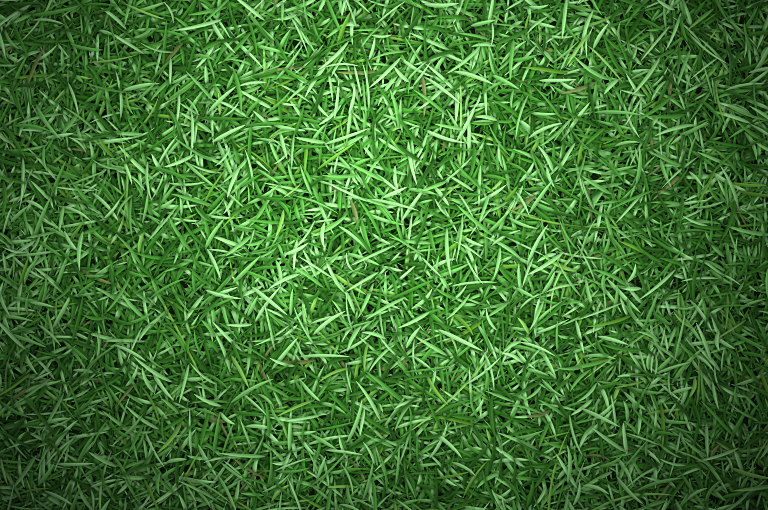
A Shadertoy shader for this texture:

```glsl
const vec3 SOIL = vec3(0.055, 0.09, 0.04);
const vec3 DEEP_GREEN = vec3(0.13, 0.31, 0.09);
const vec3 LEAF_GREEN = vec3(0.27, 0.58, 0.18);
const vec3 PALE_GREEN = vec3(0.61, 0.90, 0.55);
const vec3 LIME = vec3(0.46, 0.70, 0.20);
const vec3 STRAW = vec3(0.44, 0.42, 0.28);
const int BLADE_LAYERS = 26;
const float TAU = 6.28318;

vec4 hash4(vec3 seed) {
    vec4 p = fract(seed.xyzx * vec4(0.1031, 0.1030, 0.0973, 0.1099));
    p += dot(p, p.wzxy + 33.33);
    return fract((p.xxyz + p.yzzw) * p.zywx);
}

float valueNoise(vec2 p) {
    vec2 cell = floor(p), f = fract(p);
    f = f * f * (3.0 - 2.0 * f);
    float low = mix(hash4(vec3(cell, 90.0)).x, hash4(vec3(cell + vec2(1, 0), 90.0)).x, f.x);
    float high = mix(hash4(vec3(cell + vec2(0, 1), 90.0)).x, hash4(vec3(cell + 1.0, 90.0)).x, f.x);
    return mix(low, high, f.y);
}

mat2 rotation(float angle) {
    float c = cos(angle), s = sin(angle);
    return mat2(c, -s, s, c);
}

// Blade-local position: x runs from base (-1) to tip (1), y is the offset from the curved spine
vec2 bladeSpace(vec2 p, float angle, float halfLength, float bend) {
    vec2 q = rotation(angle) * p;
    float along = q.x / halfLength;
    return vec2(along, q.y - bend * (along * along - 0.4));
}

// Signed distance across a blade that narrows towards its tip
float bladeEdge(vec2 blade, float halfWidth) {
    float t = clamp(blade.x, -1.0, 1.0);
    return abs(blade.y) - halfWidth * (1.0 - t * t * abs(t)) * (1.0 - 0.3 * t);
}

vec3 bladeColor(float tone, float kind) {
    vec3 green = mix(DEEP_GREEN, LEAF_GREEN, smoothstep(0.05, 0.6, tone));
    green = mix(green, PALE_GREEN, smoothstep(0.45, 0.98, tone));
    green = mix(green, LIME, 0.6 * step(0.95, kind));
    return mix(green, STRAW, 0.7 * step(0.988, kind));
}

// Paints one blade and the soft shade around it
vec3 paintBlade(vec3 under, vec2 blade, float halfWidth, vec3 tint, float shade, float pixel) {
    float edge = bladeEdge(blade, halfWidth);
    float ends = 1.0 - smoothstep(0.9, 1.0, abs(blade.x));
    float shadow = ends * (1.0 - smoothstep(0.0, 0.006, edge));
    float cover = ends * (1.0 - smoothstep(-0.6 * pixel, 0.7 * pixel, edge));
    float fold = smoothstep(-0.002, 0.002, blade.y);
    vec3 lit = tint * mix(0.88, 1.10, fold) * (0.98 + 0.14 * blade.x);
    return mix(under * (1.0 - shade * shadow), lit, cover);
}

// One scattered layer of short blades
vec3 grassLayer(vec3 color, vec2 p, float layer, float depth, float pixel) {
    float size = 0.052;
    vec2 g = rotation(layer * 2.4) * p / size + layer * vec2(7.31, 3.77) + 80.0;
    vec2 home = floor(g);
    for (int y = -1; y <= 1; y++)
    for (int x = -1; x <= 1; x++) {
        vec2 cell = home + vec2(x, y);
        vec4 place = hash4(vec3(cell, layer));
        vec4 look = hash4(vec3(cell, layer + 40.0));
        vec2 offset = (g - cell - place.xy) * size;
        float halfLength = mix(0.020, 0.051, place.w);
        float halfWidth = mix(0.0017, 0.0038, look.x);
        float bend = (look.y - 0.5) * 0.012;
        vec2 blade = bladeSpace(offset, TAU * place.z, halfLength, bend);
        float tone = 0.80 * look.z + 0.22 * depth;
        color = paintBlade(color, blade, halfWidth, bladeColor(tone, look.w), 0.24, pixel);
    }
    return color;
}

// Sparse, long and thin runners
vec3 runnerLayer(vec3 color, vec2 p, float layer, float pixel) {
    float size = 0.20;
    vec2 g = p / size + layer * vec2(3.37, 5.71) + 20.0;
    vec2 home = floor(g);
    for (int y = -1; y <= 1; y++)
    for (int x = -1; x <= 1; x++) {
        vec2 cell = home + vec2(x, y);
        vec4 place = hash4(vec3(cell, layer + 110.0));
        vec4 look = hash4(vec3(cell, layer + 150.0));
        if (look.x > 0.42) continue;
        vec2 offset = (g - cell - place.xy) * size;
        vec2 blade = bladeSpace(offset, TAU * place.z, mix(0.06, 0.14, place.w), (look.y - 0.5) * 0.05);
        vec3 tint = mix(LIME, PALE_GREEN, look.z * 0.8);
        color = paintBlade(color, blade, mix(0.0014, 0.0024, look.w), tint, 0.15, pixel);
    }
    return color;
}

void mainImage(out vec4 fragColor, in vec2 fragCoord) {
    float pixel = 1.0 / iResolution.y;
    vec2 p = fragCoord * pixel;
    vec3 color = SOIL * (0.7 + 0.8 * valueNoise(p * 60.0));

    // Build the turf from dark undergrowth up to bright tips
    for (int i = 0; i < BLADE_LAYERS; i++) {
        float depth = float(i) / float(BLADE_LAYERS - 1);
        color = grassLayer(color, p, float(i), depth, pixel);
        if (i == 16 || i == 23) color = runnerLayer(color, p, float(i), pixel);
    }

    // Pool of light above the centre, with uneven patches
    vec2 fromLight = fragCoord / iResolution.xy - vec2(0.5, 0.64);
    float falloff = dot(fromLight * fromLight, vec2(2.6, 1.3));
    float light = 1.38 * exp(-1.05 * falloff);
    light *= 0.94 + 0.12 * valueNoise(p * 7.0);
    fragColor = vec4(clamp(color * light, 0.0, 1.0), 1.0);
}
```
